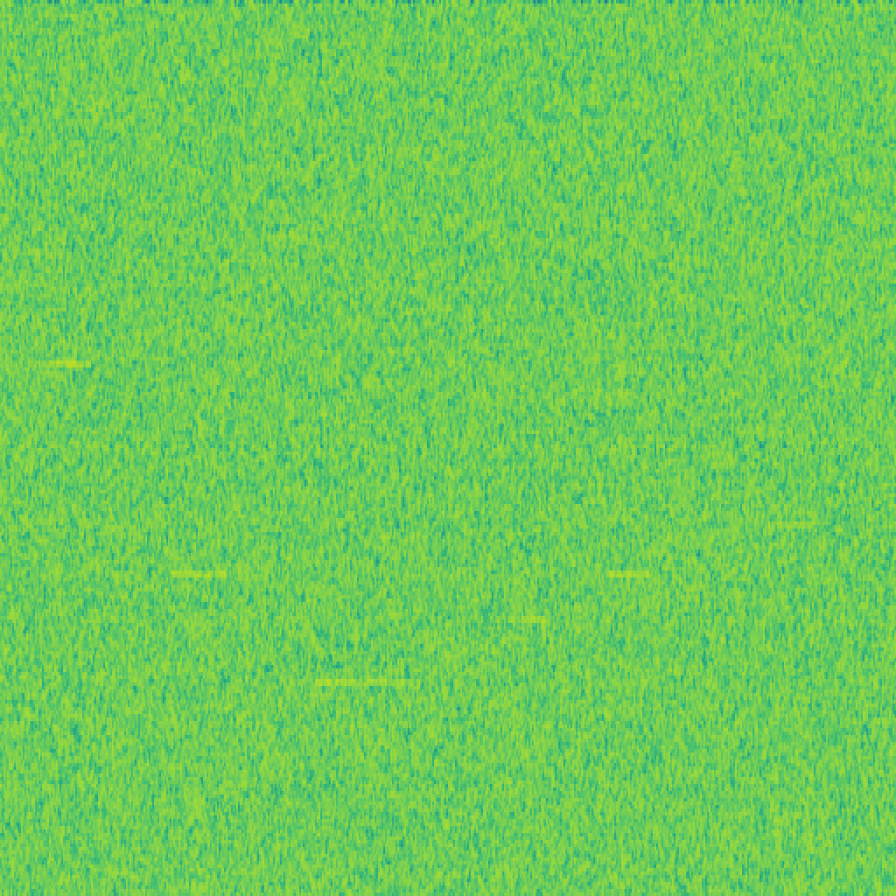
Reproduce this texture procedurally as a WebGL 1 fragment shader.

```glsl
precision highp float;
// Draws a noisy green spectrogram: fine upright grains with a few faint yellow dashes.
uniform vec2 u_resolution;

#define GRID vec2(512.0, 256.0)  // columns and rows of grains
#define LINK_X 0.13              // blending with side neighbours
#define LINK_Y 0.28              // blending with upper and lower neighbours
#define LEVEL 0.781              // middle of the colour ramp in use
#define SPREAD 0.0505            // contrast of the grains
#define SKEW 0.0075              // extra reach of the dark tail
#define DASHES 6
#define DASH_LEVEL 0.895
#define DASH_ROWS 2.0

vec4 hash4(vec2 p) {
  vec4 q = fract(p.xyxy * vec4(0.1031, 0.1030, 0.0973, 0.1099));
  q += dot(q, q.wzxy + 33.33);
  return fract((q.xxyz + q.yzzw) * q.zywx);
}

// Roughly normal value with unit variance
float gaussian(vec2 cell) {
  return dot(hash4(cell + 17.0) - 0.5, vec4(1.732));
}

// Normal noise, linked to the adjacent cells
float linkedNoise(vec2 cell) {
  float sum = 0.0;
  for (int j = -1; j <= 1; j++) {
    for (int i = -1; i <= 1; i++) {
      vec2 offset = vec2(float(i), float(j));
      vec2 weight = mix(vec2(1.0), vec2(LINK_X, LINK_Y), abs(offset));
      sum += weight.x * weight.y * gaussian(cell + offset);
    }
  }
  float variance = (1.0 + 2.0 * LINK_X * LINK_X) * (1.0 + 2.0 * LINK_Y * LINK_Y);
  return sum / sqrt(variance);
}

// Strength of the horizontal dashes at a cell
float dashMask(vec2 cell) {
  float mask = 0.0;
  for (int i = 0; i < DASHES; i++) {
    float n = float(i);
    vec4 h = hash4(vec2(n * 7.0 + 3.0, 91.0));
    float start = (n + 0.15 + 0.5 * h.x) / float(DASHES) * 0.95;
    float row = floor((0.22 + 0.44 * h.y) * GRID.y);
    float span = mix(0.04, 0.11, h.z);
    float along = (cell.x + 0.5) / GRID.x - start;
    float inside = step(0.0, along) * step(along, span);
    inside *= step(row, cell.y) * step(cell.y, row + DASH_ROWS - 0.5);
    mask = max(mask, inside * mix(0.55, 0.9, h.w));
  }
  return mask * (0.55 + 0.45 * hash4(floor(cell / vec2(3.0, 4.0)) + 301.0).x);
}

float cellLevel(vec2 cell) {
  float z = linkedNoise(cell);
  // The top and the central rows are rougher
  float top = step(GRID.y - 1.5, cell.y);
  float centre = step(abs(cell.y - 0.5 * GRID.y), 0.5);
  z = min(z * (1.0 + 0.6 * top + 0.3 * centre) - 0.7 * top, 3.0);
  float level = LEVEL + SPREAD * z - SKEW * z * z;
  return mix(level, DASH_LEVEL + 0.015 * z, dashMask(cell));
}

float ramp(float low, float high, float t) {
  return clamp((t - low) / (high - low), 0.0, 1.0);
}

// Navy, teal, green, lime and yellow
vec3 palette(float t) {
  vec3 c = mix(vec3(0.21, 0.36, 0.55), vec3(0.13, 0.57, 0.55), ramp(0.30, 0.50, t));
  c = mix(c, vec3(0.14, 0.66, 0.51), ramp(0.50, 0.61, t));
  c = mix(c, vec3(0.26, 0.745, 0.445), ramp(0.61, 0.70, t));
  c = mix(c, vec3(0.43, 0.80, 0.35), ramp(0.70, 0.78, t));
  c = mix(c, vec3(0.60, 0.85, 0.24), ramp(0.78, 0.85, t));
  return mix(c, vec3(0.80, 0.88, 0.11), ramp(0.85, 0.92, t));
}

vec3 cellColour(vec2 cell) {
  return palette(cellLevel(cell));
}

void main() {
  // Blend cells only across the width of one pixel at their borders
  vec2 p = gl_FragCoord.xy / u_resolution * GRID - 0.5;
  vec2 footprint = min(GRID / u_resolution, 1.0);
  vec2 cell = floor(p);
  vec2 f = clamp((p - cell - 0.5) / footprint + 0.5, 0.0, 1.0);
  vec3 lower = mix(cellColour(cell), cellColour(cell + vec2(1.0, 0.0)), f.x);
  vec3 upper = mix(cellColour(cell + vec2(0.0, 1.0)), cellColour(cell + 1.0), f.x);
  gl_FragColor = vec4(mix(lower, upper, f.y), 1.0);
}
```
